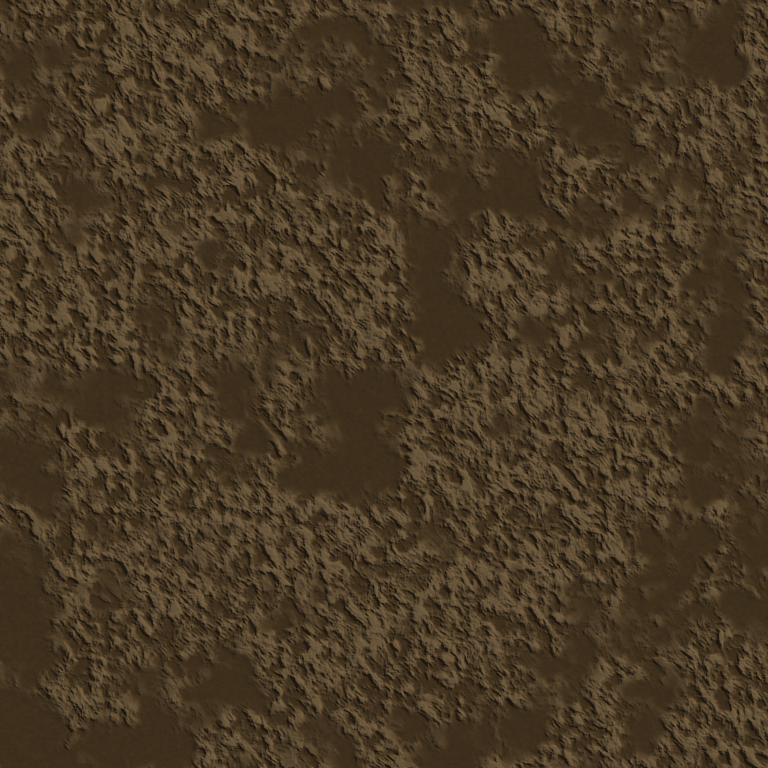
This texture is drawn by a Shadertoy shader. Its source:

```glsl
#define GRAIN_SCALE 100.0
#define HOLLOW_SCALE 11.0
#define HOLLOW_RANGE vec2(0.28, 0.55)
#define WARP 0.006
#define RELIEF_STEP 0.0021
#define SHADOW_GAIN 1.9
#define LIGHT_GAIN 0.85
#define LIGHT_DIR vec2(0.8, 0.6)
#define FLOOR_COLOR vec3(0.240, 0.183, 0.110)
#define CREST_COLOR vec3(0.402, 0.330, 0.228)
#define DARKEST vec3(0.120, 0.092, 0.050)

float hash(vec2 p) {
    return fract(sin(dot(p, vec2(127.1, 311.7))) * 43758.5453);
}

float noise(vec2 p) {
    vec2 cell = floor(p), f = fract(p);
    f = f * f * f * (f * (f * 6.0 - 15.0) + 10.0);
    float low = mix(hash(cell), hash(cell + vec2(1, 0)), f.x);
    float high = mix(hash(cell + vec2(0, 1)), hash(cell + vec2(1, 1)), f.x);
    return mix(low, high, f.y);
}

// Sum of rotated octaves, in the range 0 to 1
float fbm(vec2 p, float gain) {
    const mat2 turn = mat2(0.8, 0.6, -0.6, 0.8);
    float sum = 0.0, total = 0.0, weight = 1.0;
    for (int i = 0; i < 3; i++) {
        sum += weight * noise(p);
        total += weight;
        weight *= gain;
        p = turn * p * 2.15 + 17.3;
    }
    return sum / total;
}

// Crumbly soil that flattens out in small hollows
float soilHeight(vec2 p) {
    float hollows = fbm(p * HOLLOW_SCALE + 3.7, 0.62);
    float cover = smoothstep(HOLLOW_RANGE.x, HOLLOW_RANGE.y, hollows);
    vec2 bend = vec2(noise(p * 42.0 + 5.1), noise(p * 42.0 + 61.4)) - 0.5;
    vec2 q = p + WARP * bend;

    // Grains stretched across the light
    vec2 across = vec2(-LIGHT_DIR.y, LIGHT_DIR.x);
    q = vec2(dot(q, LIGHT_DIR), 0.72 * dot(q, across));
    float grains = fbm(q * GRAIN_SCALE + 29.0, 0.48);

    return cover * smoothstep(0.2, 0.8, grains);
}

void mainImage(out vec4 fragColor, in vec2 fragCoord) {
    vec2 uv = fragCoord / iResolution.y;
    vec2 offset = 0.5 * RELIEF_STEP * LIGHT_DIR;

    // Directional relief: slopes facing the light brighten
    float height = soilHeight(uv);
    float slope = soilHeight(uv - offset) - soilHeight(uv + offset);
    float shade = slope * (slope < 0.0 ? SHADOW_GAIN : LIGHT_GAIN);

    // Faint grit over grains and hollows
    float grit = noise(uv * vec2(330.0, 210.0)) + noise(uv * vec2(190.0, 370.0)) - 1.0;

    vec3 color = mix(FLOOR_COLOR, CREST_COLOR, height);
    color *= 1.0 + shade + 0.07 * grit;
    fragColor = vec4(clamp(color, DARKEST, CREST_COLOR * 1.1), 1.0);
}
```
